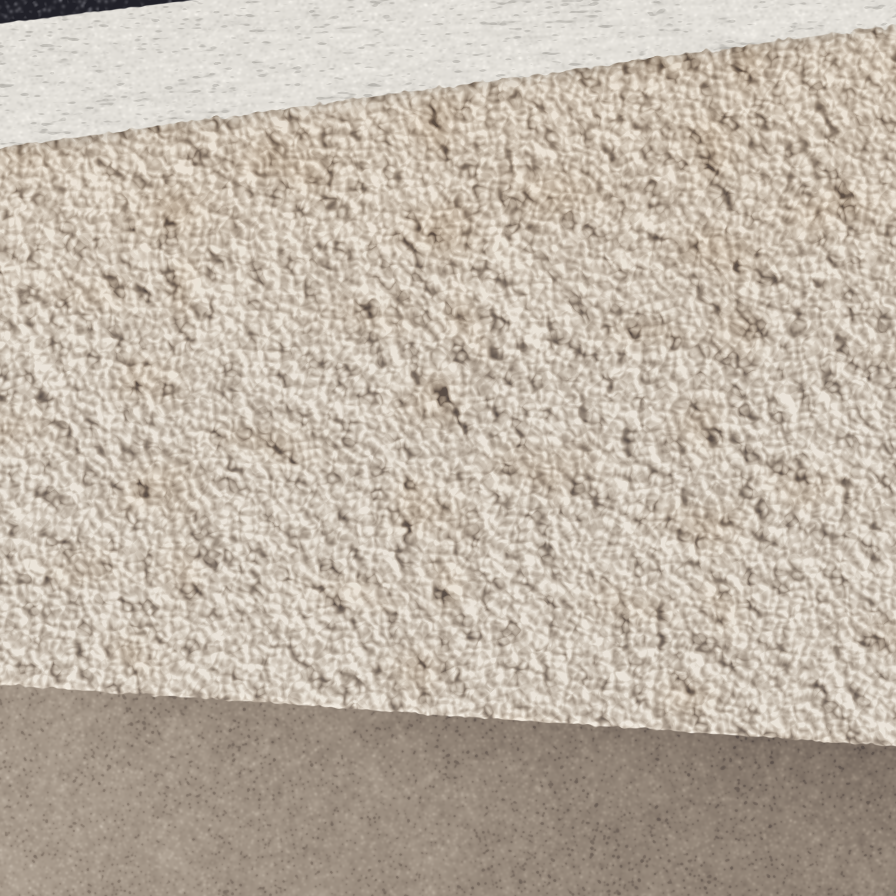
Reproduce this texture procedurally as a WebGL 1 fragment shader.

```glsl
precision highp float;
// Sunlit pebbled stucco band between a pale brushed ledge and a shaded smooth wall.
uniform vec2 u_resolution;

#define GRAIN_SCALE 112.0
#define LUMP_SCALE 52.0
#define GRAIN_RELIEF 0.40
#define LUMP_RELIEF 0.17
#define GRIT 0.13
#define PATCH_DEPTH 0.15
#define STUCCO_TONE 0.81
#define WALL_TONE 0.54
#define LIGHT_DIR vec2(0.80, 0.60)
#define LEDGE_COLOR vec3(0.885, 0.873, 0.848)
#define ASPHALT_COLOR vec3(0.13, 0.13, 0.16)

vec3 hash3(vec2 p) {
  vec3 q = fract(vec3(p.xyx) * vec3(0.1031, 0.1030, 0.0973));
  q += dot(q, q.yxz + 33.33);
  return fract((q.xxy + q.yzz) * q.zyx);
}

// x: distance to the nearest cell point, y: smooth sum of signed cell splats
vec2 cellular(vec2 p) {
  vec2 cell = floor(p);
  vec2 f = p - cell;
  float nearest = 2.0;
  float splats = 0.0;
  for (int j = -1; j <= 1; j++) {
    for (int i = -1; i <= 1; i++) {
      vec2 o = vec2(float(i), float(j));
      vec3 h = hash3(cell + o + 57.0);
      vec2 d = o + h.xy - f;
      float d2 = dot(d, d);
      nearest = min(nearest, d2);
      splats += (h.z * 2.0 - 1.0) * exp(-5.0 * d2);
    }
  }
  return vec2(sqrt(nearest), splats);
}

// Soft blob that wraps around a unit tile
float tileBlob(vec2 tile, vec2 center, vec2 radius) {
  vec2 d = (fract(tile - center + 0.5) - 0.5) / radius;
  return exp(-dot(d, d));
}

// Tone ramp from dark umber through tan to cream
vec3 stoneRamp(float t) {
  t = clamp(t, 0.0, 1.0);
  vec3 c = mix(vec3(0.35, 0.31, 0.29), vec3(0.92, 0.895, 0.855), t);
  return c - vec3(0.0, 0.02, 0.045) * 4.0 * t * (1.0 - t);
}

vec3 stucco(vec2 p) {
  // Crumple the lattice so that pebbles vary in size and never line up
  vec2 w = p + 0.003 * sin(p.yx * 37.0 + vec2(0.0, 1.7));
  w += 0.0035 * vec2(cellular(p * 80.0).y, cellular(p * 80.0 + 31.0).y);
  vec2 g = w * GRAIN_SCALE;
  vec2 l = w * LUMP_SCALE;
  vec2 grainLit = cellular(g - LIGHT_DIR * 0.32);
  vec2 grainDark = cellular(g + LIGHT_DIR * 0.32);
  float lump = cellular(l - LIGHT_DIR * 0.32).y - cellular(l + LIGHT_DIR * 0.32).y;
  float slope = grainDark.x - grainLit.x;
  float grit = cellular(p * 205.0 + 13.0).y;

  // Stained hollows repeat on a slightly skewed tile
  vec2 d = p - vec2(0.495, 0.74);
  vec2 tile = vec2(3.27 * d.x - 0.139 * d.y, -3.26 * d.y - 0.235 * d.x);
  float drift = cellular(p * 17.0).y;
  tile += 0.06 * vec2(drift, cellular(p * 23.0 + 9.0).y);
  float stain = tileBlob(tile, vec2(0.0, 0.0), vec2(0.14, 0.09))
    + 0.8 * tileBlob(tile, vec2(0.40, -0.18), vec2(0.18, 0.08))
    + 0.9 * tileBlob(tile, vec2(-0.04, 0.62), vec2(0.10, 0.09))
    + 0.6 * tileBlob(tile, vec2(-0.26, 0.32), vec2(0.17, 0.06))
    + 0.8 * tileBlob(tile, vec2(0.08, 0.29), vec2(0.07, 0.11));

  float pit = smoothstep(0.1, 0.6, -lump) * smoothstep(0.25, 0.7, grainLit.x);
  float tone = STUCCO_TONE + GRAIN_RELIEF * slope + LUMP_RELIEF * lump + GRIT * grit;
  tone -= PATCH_DEPTH * stain * (0.75 - 0.6 * lump) + (0.24 + 0.12 * stain) * pit;
  tone += 0.04 * drift + 0.07 * grainLit.y - 0.05 * p.x * p.y;
  vec3 warm = vec3(0.006, -0.005, -0.018) * (stain + smoothstep(0.5, 0.95, p.y));
  return stoneRamp(tone) + warm;
}

vec3 ledge(vec2 p) {
  vec2 q = vec2(p.x, p.y - 0.04 * p.x);
  float streak = cellular(q * vec2(30.0, 210.0)).y;
  float dash = cellular(q * vec2(95.0, 270.0) + 7.0).y;
  float speck = cellular(q * vec2(210.0, 250.0)).y;
  float pits = smoothstep(0.3, 0.9, dash - 0.5 * streak + 0.3 * speck);
  return LEDGE_COLOR + 0.025 * streak + 0.045 * speck - 0.12 * pits;
}

vec3 wall(vec2 p, float below) {
  float fine = cellular(p * 230.0).y;
  float medium = cellular(p * 125.0 + 21.0).y;
  float mottle = cellular(p * 42.0).y + cellular(p * 13.0 + 4.0).y;
  float tone = WALL_TONE - 0.18 * p.x + 0.04 * mottle + 0.10 * fine + 0.06 * medium;
  tone -= (0.06 + 0.12 * p.x) * exp(-below / 0.05);
  tone -= 0.10 * smoothstep(0.35, 0.95, -fine - 0.3 * mottle);
  return stoneRamp(tone);
}

void main() {
  vec2 p = gl_FragCoord.xy / u_resolution;
  float aa = 1.0 / u_resolution.y;
  float rough = cellular(p * 120.0).y;

  // Signed heights above the three slanted borders
  float aboveWall = p.y - (0.236 - 0.069 * p.x) + 0.002 * rough;
  float aboveStucco = p.y - (0.835 + 0.137 * p.x) + 0.003 * rough;
  float aboveLedge = p.y - (0.974 + 0.121 * p.x) + 0.001 * rough;

  vec3 color = stucco(p);
  color += 0.05 * exp(-abs(aboveWall) / 0.005);
  color *= 1.0 - 0.12 * exp(-abs(aboveStucco) / 0.007);
  color = mix(wall(p, max(-aboveWall, 0.0)), color, smoothstep(-aa, aa, aboveWall));
  color = mix(color, ledge(p), smoothstep(-aa, aa, aboveStucco));
  vec3 asphalt = ASPHALT_COLOR + 0.2 * max(cellular(p * 190.0).y, 0.0);
  color = mix(color, asphalt, smoothstep(-aa, aa, aboveLedge));
  gl_FragColor = vec4(clamp(color, 0.0, 1.0), 1.0);
}
```
